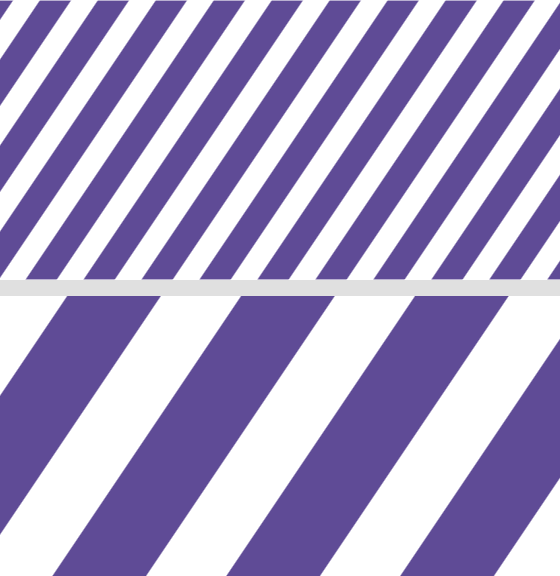
Top: the whole. Bottom: its middle third, enlarged.
This pattern is drawn by a Shadertoy shader. Its source:

```glsl
// Even diagonal stripes in violet on white, leaning to the right.
// A sheared x coordinate is folded into one period, and the distance to the
// band centre gives smooth coverage; a hairline margin softens top and bottom.

const vec3 PAPER = vec3(1.0);
const vec3 VIOLET = vec3(0.373, 0.294, 0.588);

// Lengths are in canvas heights, measured along the horizontal.
const float PERIOD = 0.20703;     // distance between stripes
const float BAND_WIDTH = 0.1115;  // width of a violet stripe
const float LEAN = 0.674;         // horizontal shift per unit of height
const float LEFT_EDGE = 0.0903;   // left edge of one stripe at the base
const float MARGIN = 0.002;       // pale hairline at top and bottom

// Signed horizontal distance to the nearest stripe, negative inside.
float stripeDistance(vec2 p) {
    float across = p.x - LEAN * p.y - LEFT_EDGE - 0.5 * BAND_WIDTH;
    float fromCentre = (fract(across / PERIOD + 0.5) - 0.5) * PERIOD;
    return abs(fromCentre) - 0.5 * BAND_WIDTH;
}

// Share of a pixel lying inside a shape, for a given edge softness.
float coverage(float dist, float softness) {
    return clamp(0.5 - dist / softness, 0.0, 1.0);
}

void mainImage(out vec4 fragColor, in vec2 fragCoord) {
    float pixel = 1.0 / iResolution.y;
    vec2 p = fragCoord * pixel;

    // The shear widens the horizontal footprint of a pixel.
    float stripe = coverage(stripeDistance(p), (1.0 + LEAN) * pixel);
    float inside = coverage(abs(p.y - 0.5) - (0.5 - MARGIN), pixel);

    fragColor = vec4(mix(PAPER, VIOLET, stripe * inside), 1.0);
}
```
